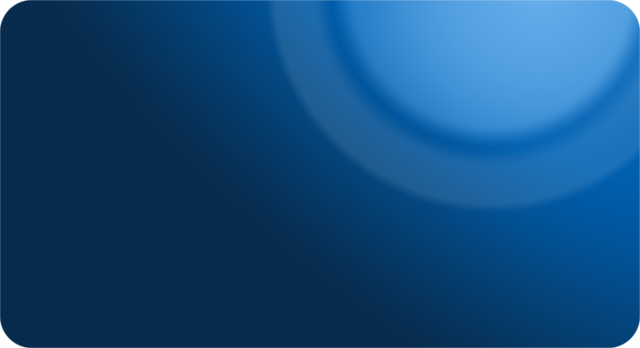
Give the GLSL for this background, as a WebGL 1 fragment shader.

```glsl
precision highp float;
// Navy card with a tilted blue glow, a pale soft ring and a bright disc at the upper right.

uniform vec2 u_resolution;

const vec3 NAVY = vec3(0.027, 0.170, 0.300);
const vec3 BLUE = vec3(0.000, 0.380, 0.700);
const vec3 SKY = vec3(0.450, 0.720, 0.950);
const vec3 WHITE = vec3(1.0);

// Coverage of a circle whose edge fades over +-feather.
float softCircle(float dist, float radius, float feather) {
  return 1.0 - smoothstep(radius - feather, radius + feather, dist);
}

// Signed distance to a rounded box centred on the origin.
float roundedBox(vec2 p, vec2 halfSize, float radius) {
  vec2 q = abs(p) - halfSize + radius;
  return length(max(q, 0.0)) + min(max(q.x, q.y), 0.0) - radius;
}

// Elliptical distance with a diagonal long axis; 1.0 is the rim of the glow.
float tiltedEllipse(vec2 p) {
  return sqrt(0.585 * p.x * p.x + 0.833 * p.x * p.y + 0.714 * p.y * p.y);
}

// Blue glow fading into navy.
vec3 backdrop(vec2 p) {
  return mix(BLUE, NAVY, smoothstep(0.0, 1.0, 0.12 + 0.88 * clamp((tiltedEllipse(p) - 0.33) / 0.67, 0.0, 1.0))
    * 0.3 + 0.7 * clamp((tiltedEllipse(p) - 0.33) / 0.67, 0.0, 1.0));
}

void main() {
  // Units of canvas height.
  vec2 uv = gl_FragCoord.xy / u_resolution.y;
  vec2 canvas = vec2(u_resolution.x / u_resolution.y, 1.0);
  float pixel = 1.0 / u_resolution.y;

  vec2 centre = vec2(canvas.x * 0.768, 1.038);
  vec2 highlight = vec2(canvas.x * 0.844, 1.05);
  float dist = length(uv - centre);
  float lightDist = length(uv - highlight);

  vec3 color = backdrop(uv - centre);

  // Light spilling over the right side of the circles.
  float outer = softCircle(dist, 0.636, 0.018);
  float spill = 0.27 * (1.0 - smoothstep(0.25, 0.55, lightDist));
  color = mix(color, SKY, spill * outer);

  // Translucent ring.
  float ring = outer * (1.0 - softCircle(dist, 0.490, 0.032));
  color = mix(color, WHITE, 0.11 * ring);

  // Bright disc, strongest near the highlight.
  float disc = softCircle(dist, 0.430, 0.036);
  float discLight = clamp(0.88 - lightDist, 0.0, 1.0);
  color = mix(color, SKY, disc * discLight);

  // Rounded corners on white.
  float card = roundedBox(uv - 0.5 * canvas, 0.5 * canvas, 0.092);
  color = mix(color, WHITE, smoothstep(-pixel, pixel, card));

  gl_FragColor = vec4(color, 1.0);
}
```
